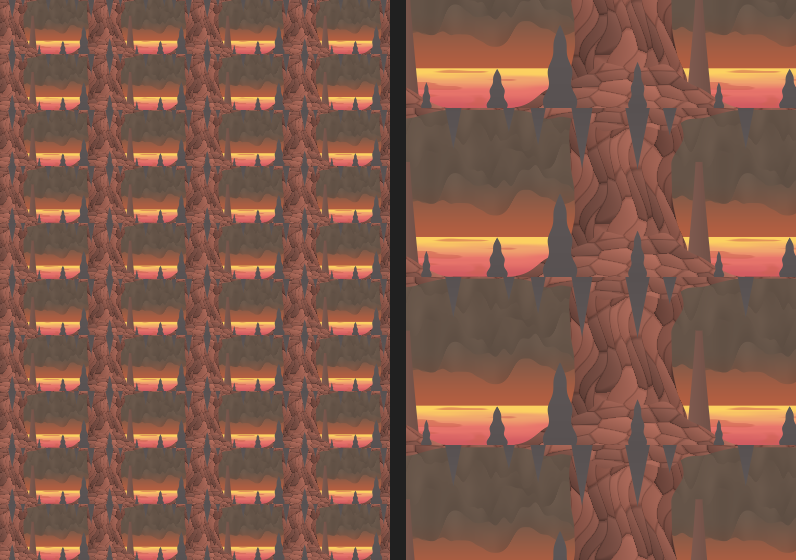
Left, the full canvas; right, a detail of the centre.
A Shadertoy shader for this pattern:

```glsl
// Repeating lava cavern: rock pillars, hanging ceiling folds, glowing lake and dark spires.
#define COLS 4.0
#define ROWS 9.96
#define ASPECT 1.73
#define PILLAR_X 0.085
#define PILLAR_W 0.155
#define LAVA_TOP 0.235
#define SPIRES 10
#define SPIRE_COLOR vec3(0.345, 0.318, 0.318)
#define CEILING_COLOR vec3(0.415, 0.345, 0.295)
#define GLOW_COLOR vec3(0.72, 0.37, 0.25)
#define ROCK_COLOR vec3(0.53, 0.345, 0.30)

// Spires: x offset from the pillar, base half width, length (negative hangs down).
const vec3 spires[SPIRES] = vec3[SPIRES](
    vec3(-0.225, 0.062, 0.49), vec3(-0.44, 0.038, 0.23), vec3(0.318, 0.019, 0.15),
    vec3(0.04, 0.034, 0.27), vec3(-0.15, 0.036, -0.36), vec3(-0.30, 0.026, -0.22),
    vec3(0.41, 0.028, -0.24), vec3(0.04, 0.042, -0.36), vec3(0.15, 0.024, -0.16),
    vec3(-0.40, 0.020, -0.14));

float hash(vec2 p) {
    vec3 q = fract(vec3(p.xyx) * 0.1031);
    q += dot(q, q.yzx + 33.33);
    return fract((q.x + q.y) * q.z);
}

// Value noise that wraps in x after the given period.
float noise(vec2 p, float period) {
    vec2 i = floor(p), f = fract(p);
    f = f * f * (3.0 - 2.0 * f);
    float x0 = mod(i.x, period), x1 = mod(i.x + 1.0, period);
    return mix(mix(hash(vec2(x0, i.y)), hash(vec2(x1, i.y)), f.x),
               mix(hash(vec2(x0, i.y + 1.0)), hash(vec2(x1, i.y + 1.0)), f.x), f.y);
}

float cover(float d, float px) { return clamp(0.5 - d / px, 0.0, 1.0); }

// Faceted boulders: each cell has its own tone, a slope and a dark crease.
vec3 boulders(vec2 p) {
    vec2 cell = floor(p), nearOffset = vec2(0.0);
    float d1 = 9.0, d2 = 9.0, tone = 0.0;
    for (int j = -1; j <= 1; j++)
    for (int i = -1; i <= 1; i++) {
        vec2 c = cell + vec2(i, j);
        vec2 o = c + 0.15 + 0.7 * vec2(hash(c + 11.0), hash(c + 47.0)) - p;
        float d = length(o);
        if (d < d1) { d2 = d1; d1 = d; nearOffset = o; tone = hash(c + 83.0); }
        else d2 = min(d2, d);
    }
    float light = 0.84 + 0.22 * tone - 0.16 * nearOffset.y - 0.12 * nearOffset.x;
    light -= 0.17 * (1.0 - smoothstep(0.0, 0.16, d2 - d1));
    return ROCK_COLOR * light + vec3(0.055, 0.01, 0.0) * tone;
}

// Ceiling folds, drawn from the glowing back to the dim front.
vec3 cave(float x, float y, float px) {
    vec3 col = mix(GLOW_COLOR, CEILING_COLOR, smoothstep(0.18, 0.68, y));
    for (int i = 0; i < 4; i++) {
        float k = float(i), n = 9.0 + 3.0 * k;
        float edge = 0.27 + 0.13 * k + 0.24 * noise(vec2(x * n, k * 5.0), n)
                   + 0.07 * noise(vec2(x * n * 3.0, k * 5.0 + 2.0), n * 3.0);
        float fold = noise(vec2(x * 24.0, y * 3.0 + k * 9.0), 24.0) - 0.5;
        vec3 layer = mix(GLOW_COLOR, CEILING_COLOR, smoothstep(0.10, 0.62, y + 0.04 * k));
        layer *= 0.97 + 0.11 * fold - 0.04 * smoothstep(0.12, 0.0, y - edge);
        col = mix(col, layer, cover(edge - y, px));
    }
    return col;
}

// Lake bands from rose at the shore to yellow at the horizon, with thin streaks.
vec3 lava(float x, float y) {
    float t = y / LAVA_TOP + 0.12 * (noise(vec2(x * 8.0, y * 50.0), 8.0) - 0.5);
    vec3 col = mix(vec3(0.82, 0.36, 0.38), vec3(0.91, 0.46, 0.42), smoothstep(0.05, 0.45, t));
    col = mix(col, vec3(0.94, 0.64, 0.43), smoothstep(0.45, 0.70, t));
    col = mix(col, vec3(0.99, 0.82, 0.38), smoothstep(0.70, 0.92, t));
    float streak = smoothstep(0.72, 0.84, noise(vec2(x * 10.0, y * 42.0 + 3.0), 10.0));
    return mix(col, vec3(0.80, 0.38, 0.32), 0.55 * streak);
}

void mainImage(out vec4 fragColor, in vec2 fragCoord) {
    vec2 uv = fragCoord / iResolution.xy;
    float x = fract(uv.x * COLS - PILLAR_X + 0.5) - 0.5;
    float y = fract(uv.y * ROWS);
    float px = ROWS / iResolution.y, ax = abs(x);

    vec3 col = cave(x, y, px);
    col = mix(col, lava(x, y), cover(y - LAVA_TOP, px));

    // Slender brown column beside the pillar
    float columnW = 0.012 + 0.034 * pow(max(1.0 - y / 0.68, 0.0), 1.2);
    float column = max((abs(x - 0.25) - columnW) * ASPECT, y - 0.68);
    col = mix(col, vec3(0.47, 0.335, 0.295) * (1.0 - 1.5 * (x - 0.25)), cover(column, px));

    // Twisting pillar
    vec2 bend = vec2(x + 0.025 * sin(y * 11.0 + x * 14.0), y + 1.1 * ax);
    float pillarW = PILLAR_W + 0.05 * noise(vec2(y * 6.0, sign(x) + 4.0), 64.0)
                  + 0.04 * smoothstep(0.5, 0.0, y);
    vec3 pillar = boulders(bend * vec2(24.0, 4.5)) * (1.04 - 0.7 * ax);
    col = mix(col, pillar, cover((ax - pillarW) * ASPECT, px));

    // Mounds on the shore and the ledge under the seam
    float bump = noise(vec2(x * 14.0, 21.0), 14.0);
    float reach = 1.0 - smoothstep(0.10, 0.40, ax);
    vec3 mound = boulders(vec2(x * 11.0, y * 13.0 + 12.0 * x * x)) * 1.06;
    float ground = y - reach * (0.20 + 0.09 * bump);
    float ledge = 1.0 - y - reach * (0.06 + 0.09 * bump) - 0.012;
    col = mix(col, mound, cover(min(ground, ledge), px));

    // Dark spires, standing and hanging
    for (int i = 0; i < SPIRES; i++) {
        vec3 s = spires[i];
        bool standing = s.z > 0.0;
        float t = (standing ? y : 1.0 - y) / abs(s.z);
        float taper = pow(max(1.0 - t, 0.0), standing ? 0.65 : 1.0);
        float w = s.y * taper * (standing ? 0.88 + 0.12 * sin(t * 17.0) : 1.0);
        float d = max((abs(x - s.x) - w) * ASPECT, (t - 1.0) * abs(s.z));
        col = mix(col, SPIRE_COLOR * (1.0 + 0.06 * t), cover(d, px));
    }
    fragColor = vec4(col, 1.0);
}
```
